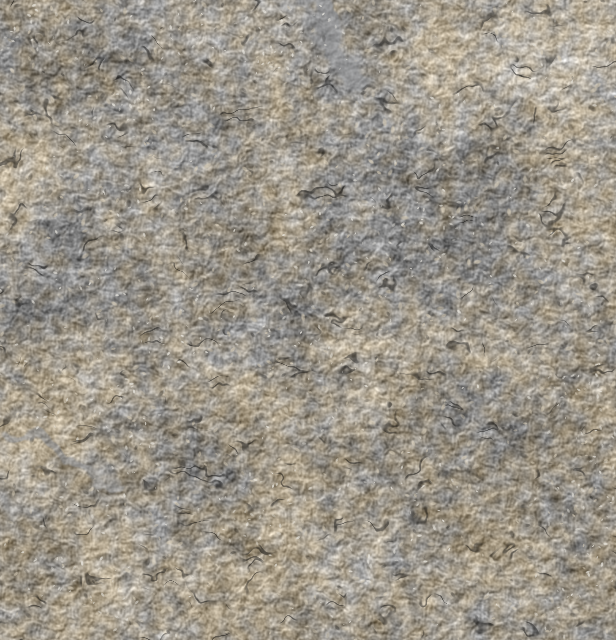
Write a WebGL 1 fragment shader that draws this texture.

```glsl
precision highp float;
// Weathered grey-brown stone: grainy relief, pale flecks, short cracks and slate veins.
uniform vec2 u_resolution;

float hash(vec2 c) {
  vec3 q = fract(c.xyx * 0.1031);
  q += dot(q, q.yzx + 33.33);
  return fract((q.x + q.y) * q.z);
}

float cornerSlope(vec2 cell, vec2 offset) {
  float angle = 6.2832 * hash(cell);
  return dot(vec2(cos(angle), sin(angle)), offset);
}

// Gradient noise, roughly -0.7 to 0.7
float noise(vec2 p) {
  vec2 i = floor(p), f = fract(p);
  vec2 u = f * f * f * (f * (f * 6.0 - 15.0) + 10.0);
  vec2 e = vec2(1.0, 0.0);
  return mix(mix(cornerSlope(i, f), cornerSlope(i + e, f - e), u.x),
             mix(cornerSlope(i + e.yx, f - e.yx), cornerSlope(i + 1.0, f - 1.0), u.x), u.y);
}

float fbm(vec2 p) {
  float sum = 0.0, gain = 1.0;
  for (int k = 0; k < 4; k++) {
    sum += gain * noise(p);
    p = mat2(1.6, 1.2, -1.2, 1.6) * p + 17.3;
    gain *= 0.55;
  }
  return sum;
}

// Height of the fine crystalline surface
float grainHeight(vec2 p) {
  vec2 warp = 0.006 * vec2(noise(p * 45.0 + 80.0), noise(p * 45.0 + 130.0));
  return noise((p + warp) * vec2(72.0, 98.0) + 40.0) + 0.75 * noise((p + warp) * 165.0 + 90.0);
}

// Scattered angular flecks, one candidate per cell
float flecks(vec2 p, float density) {
  vec2 home = floor(p);
  float cover = 0.0;
  for (int y = -1; y <= 1; y++) {
    for (int x = -1; x <= 1; x++) {
      vec2 cell = home + vec2(float(x), float(y));
      float angle = 3.1416 * hash(cell + 71.0);
      vec2 d = p - cell - vec2(hash(cell + 13.0), hash(cell + 29.0));
      d = mat2(cos(angle), sin(angle), -sin(angle), cos(angle)) * d;
      float size = mix(0.16, 0.42, hash(cell + 47.0));
      float shape = 1.0 - smoothstep(size * 0.45, size * 1.25, length(d * vec2(0.8, 1.5)));
      cover = max(cover, shape * step(hash(cell + 5.0), density) * mix(0.4, 1.0, hash(cell + 97.0)));
    }
  }
  return cover;
}

float blob(vec2 p, vec2 centre, vec2 size) {
  vec2 d = (p - centre) / size;
  return exp(-dot(d, d));
}

float segment(vec2 p, vec2 a, vec2 b) {
  vec2 s = b - a;
  return length(p - a - s * clamp(dot(p - a, s) / dot(s, s), 0.0, 1.0));
}

void main() {
  vec2 p = gl_FragCoord.xy / u_resolution.y;
  vec2 drift = 0.05 * vec2(fbm(p * 9.0 + 3.0), fbm(p * 9.0 + 60.0));
  vec2 w = p + drift;

  // Broad pale and dark stains
  float stain = 0.14 * fbm(p * 5.0 + 21.0);
  stain += 0.11 * blob(w, vec2(0.88, 0.83), vec2(0.075, 0.19));
  stain += 0.10 * blob(w, vec2(0.03, 0.65), vec2(0.05, 0.07));
  stain += 0.08 * blob(w, vec2(0.56, 0.69), vec2(0.035, 0.16));
  stain += 0.08 * blob(w, vec2(0.36, 0.51), vec2(0.04, 0.03));
  stain += 0.07 * blob(w, vec2(0.56, 0.46), vec2(0.14, 0.025));
  stain -= 0.08 * blob(w, vec2(0.74, 0.65), vec2(0.16, 0.12));
  stain -= 0.05 * blob(w, vec2(0.40, 0.62), vec2(0.22, 0.09));
  stain -= 0.06 * blob(w, vec2(0.13, 0.34), vec2(0.08, 0.035));

  // Mottling and grain lit from the upper left
  float mottle = 0.13 * noise(w * vec2(25.0, 31.0)) + 0.14 * noise(p * vec2(48.0, 58.0) + 9.0);
  float height = grainHeight(p);
  float relief = height - grainHeight(p + vec2(-0.002, 0.0035));
  float grain = 0.14 * height + 0.10 * relief + 0.10 * noise(p * 235.0);

  // Smooth slate veins
  float broad = segment(w, vec2(0.46, 1.02), vec2(0.56, 0.86));
  float thin = segment(w, vec2(0.02, 0.31), vec2(0.19, 0.245));
  float slate = max(1.0 - smoothstep(0.016, 0.032, broad), 0.7 * (1.0 - smoothstep(0.004, 0.014, thin)));
  float tone = 0.585 + stain + mottle + grain;
  tone = mix(tone, 0.585 + 0.4 * (mottle + grain), 0.85 * slate);

  // Warm ground below the seam, cooler grey above
  float lower = 1.0 - smoothstep(0.38, 0.44, w.y);
  float warmth = 0.85 + 0.35 * lower + 1.1 * fbm(p * 6.0 + 140.0) + 1.6 * noise(p * 38.0 + 33.0);
  warmth += 0.5 * stain / 0.1;
  warmth = mix(clamp(warmth, 0.0, 2.0), -0.1, slate);
  vec3 color = vec3(tone) + warmth * vec3(0.029, 0.004, -0.041);

  // Cream flecks and rarer white glints
  float cream = flecks(p * 78.0, 0.15) * (1.0 - slate);
  color = mix(color, vec3(0.83, 0.79, 0.71) + 0.3 * grain, 0.7 * cream);
  float glintArea = smoothstep(0.0, 0.35, noise(p * 7.0 + 51.0));
  float glint = flecks(p * 125.0 + 200.0, 0.02 + 0.11 * glintArea);
  color = mix(color, vec3(0.92, 0.91, 0.88), 0.75 * glint);

  // Short, mostly level cracks and small pits
  float line = abs(noise(w * vec2(13.0, 36.0) + 15.0));
  float broken = smoothstep(0.14, 0.34, noise(p * vec2(19.0, 25.0) + 75.0));
  float crack = broken * (1.0 - smoothstep(0.015, 0.085, line));
  float pit = flecks(p * 70.0 + 400.0, 0.045);
  color *= 1.0 - 0.42 * crack - 0.28 * pit;

  gl_FragColor = vec4(clamp(color, 0.0, 1.0), 1.0);
}
```
